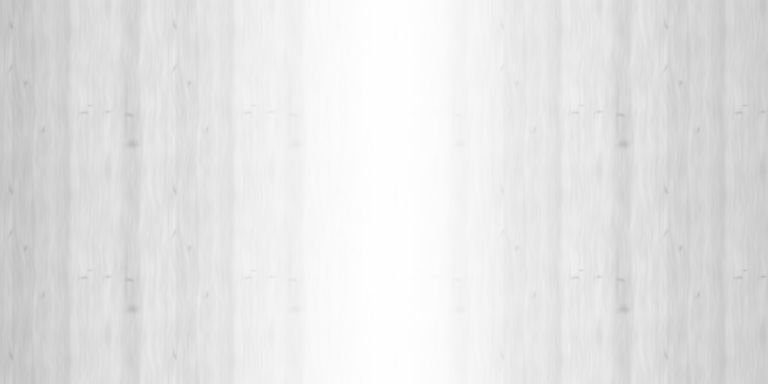
This texture is drawn by a WebGL 2 fragment shader. Its source:

```glsl
#version 300 es
precision highp float;

uniform vec2 u_resolution;
out vec4 fragColor;

vec2 gradientAt(vec2 cell, vec2 period) {
    cell = mod(cell, period);
    float angle = 6.2832 * fract(sin(dot(cell, vec2(127.1, 311.7))) * 4375.85);
    return vec2(cos(angle), sin(angle));
}

// Gradient noise over one tile, wrapping after a whole number of cells
float tiledNoise(vec2 tile, vec2 period) {
    vec2 p = tile * period;
    vec2 cell = floor(p), f = p - cell;
    vec2 w = f * f * f * (f * (f * 6.0 - 15.0) + 10.0);
    float a = dot(gradientAt(cell, period), f);
    float b = dot(gradientAt(cell + vec2(1, 0), period), f - vec2(1, 0));
    float c = dot(gradientAt(cell + vec2(0, 1), period), f - vec2(0, 1));
    float d = dot(gradientAt(cell + vec2(1, 1), period), f - vec2(1, 1));
    return mix(mix(a, b, w.x), mix(c, d, w.x), w.y);
}

float band(float x, float left, float right, float soft) {
    return smoothstep(left - soft, left + soft, x) - smoothstep(right - soft, right + soft, x);
}

// Light and dark boards running up the tile
float boardTone(float x) {
    float tone = 0.012 * band(x, 0.44, 0.73, 0.015);
    tone += 0.008 * band(x, 0.87, 1.03, 0.02);
    tone -= 0.022 * band(x, 0.075, 0.21, 0.012);
    tone -= 0.012 * band(x, 0.22, 0.30, 0.02);
    tone -= 0.022 * band(x, 0.35, 0.425, 0.015);
    tone -= 0.032 * band(x, 0.745, 0.85, 0.025);
    return tone;
}

// Fine fibres, broad streaks and wavy growth lines
float grainTone(vec2 tile) {
    float sway = tiledNoise(tile, vec2(5, 4));
    vec2 p = tile + vec2(0.025 * sway, 0.0);
    float tone = 0.030 * tiledNoise(p, vec2(46, 5));
    tone += 0.026 * tiledNoise(p + 0.37, vec2(20, 3));
    tone += 0.018 * tiledNoise(p + 0.61, vec2(64, 14));
    tone += 0.018 * tiledNoise(p, vec2(7, 6));
    float rings = sin(6.2832 * (p.x * 32.0 + 1.6 * sway));
    return tone - 0.010 * smoothstep(0.3, 1.0, rings) * band(tile.x, 0.02, 0.21, 0.02);
}

// Knots and short cracks: centre, then half width and half height
float knotTone(vec2 tile) {
    const vec4 knots[9] = vec4[9](
        vec4(0.79, 0.63, 0.024, 0.012), vec4(0.81, 0.45, 0.045, 0.025),
        vec4(0.26, 0.54, 0.012, 0.022), vec4(0.07, 0.18, 0.010, 0.026),
        vec4(0.06, 0.91, 0.010, 0.025), vec4(0.66, 0.65, 0.022, 0.008),
        vec4(0.51, 0.64, 0.018, 0.008), vec4(0.55, 0.69, 0.020, 0.006),
        vec4(0.15, 0.82, 0.010, 0.018));
    float fray = tiledNoise(tile, vec2(22, 18));
    float tone = 0.0;
    for (int i = 0; i < 9; i++) {
        vec2 d = fract(tile - knots[i].xy + 0.5) - 0.5;
        float lean = i % 2 == 0 ? 0.35 : -0.3;
        d += vec2(-d.y, d.x) * lean + 0.018 * fray;
        vec2 q = d / knots[i].zw;
        tone -= 0.085 * exp(-dot(q, q));
    }
    // Stain trailing along the darkest board
    vec2 stain = (tile - vec2(0.80, 0.49)) / vec2(0.05, 0.17);
    return tone - 0.025 * exp(-dot(stain, stain));
}

void main() {
    vec2 uv = gl_FragCoord.xy / u_resolution;
    vec2 tile = fract(uv * vec2(4.69, 2.327));

    // Bright middle falling to grey sides
    float side = abs(uv.x - 0.502);
    float light = mix(0.89, 0.997, exp(-side * side / 0.029));
    light -= 0.10 * pow(side * 2.0, 4.0);

    // Wood detail washes out in the light
    float contrast = mix(0.06, 1.0, smoothstep(0.0, 0.3, side));
    float wood = boardTone(tile.x) + grainTone(tile) + knotTone(tile);
    fragColor = vec4(vec3(clamp(light + contrast * wood, 0.0, 1.0)), 1.0);
}
```
